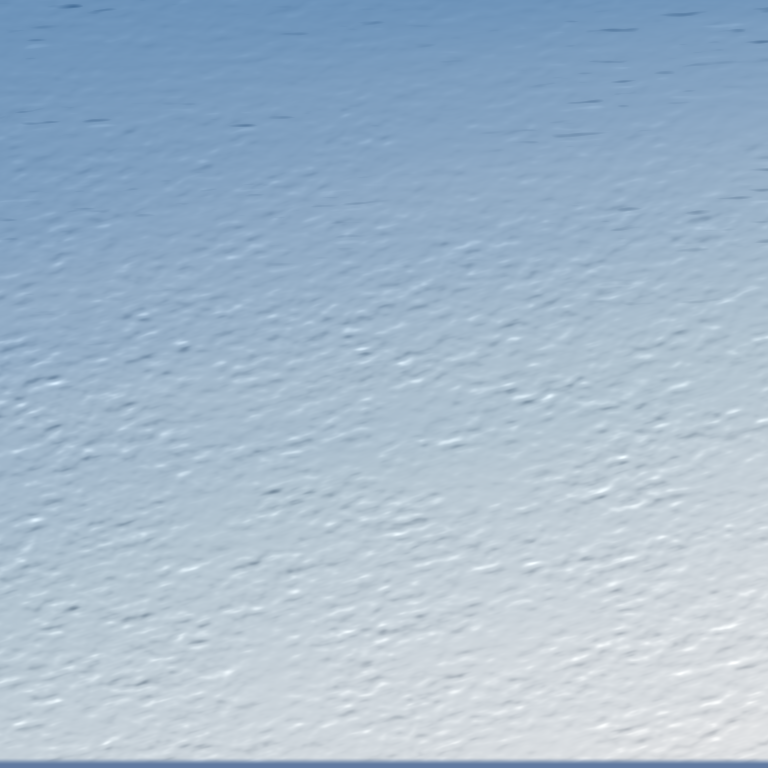
Give the GLSL for this texture, as a WebGL 1 fragment shader.

```glsl
precision highp float;
// Calm water seen from above: a blue-to-pale gradient brightening to the lower right,
// covered with short embossed noise ripples, faint at the top and crisp lower down,
// plus sparse dark streaks above and a thin dark blue strip along the bottom edge.

#define RIPPLE_FREQ vec2(42.0, 104.0)
#define STREAK_FREQ vec2(22.0, 120.0)
#define RIPPLE_TILT 0.21
#define RIPPLE_GAIN 0.16
#define STREAK_GAIN 0.34
#define EMBOSS_STEP 0.0035
#define BAND_GAIN 0.04
#define STRIP_HEIGHT 0.009

uniform vec2 u_resolution;

float hash(vec2 p) {
  return fract(sin(dot(p, vec2(127.1, 311.7))) * 43758.5453);
}

float noise(vec2 p) {
  vec2 i = floor(p);
  vec2 f = fract(p);
  f = f * f * (3.0 - 2.0 * f);
  float low = mix(hash(i), hash(i + vec2(1.0, 0.0)), f.x);
  float high = mix(hash(i + vec2(0.0, 1.0)), hash(i + vec2(1.0, 1.0)), f.x);
  return mix(low, high, f.y);
}

float fbm(vec2 p) {
  float sum = 0.0;
  float gain = 0.55;
  for (int i = 0; i < 3; i++) {
    sum += gain * noise(p);
    p = mat2(1.6, 0.45, -0.45, 1.6) * p + 17.3;
    gain *= 0.58;
  }
  return sum;
}

// Height difference along the vertical, giving lit and shaded sides.
float emboss(vec2 p, vec2 freq, float tilt) {
  vec2 q = vec2(p.x, p.y - tilt * p.x);
  vec2 d = vec2(-0.5, 1.0) * EMBOSS_STEP;
  return fbm((q + d) * freq) - fbm((q - d) * freq);
}

// Overall tone, from deep blue at the upper left to near white at the lower right.
float waterTone(float x, float depth) {
  float left = 0.415 + 0.37 * pow(depth, 1.5);
  float right = 0.45 + 0.44 * depth;
  return mix(left, right, x) + 0.19 * depth * (1.0 - depth);
}

vec3 waterColor(float tone) {
  vec3 c = mix(vec3(0.40, 0.56, 0.72), vec3(0.55, 0.66, 0.77),
               clamp((tone - 0.40) / 0.15, 0.0, 1.0));
  c = mix(c, vec3(0.70, 0.77, 0.82), clamp((tone - 0.55) / 0.15, 0.0, 1.0));
  return mix(c, vec3(0.87, 0.88, 0.89), clamp((tone - 0.70) / 0.17, 0.0, 1.0));
}

void main() {
  vec2 uv = gl_FragCoord.xy / u_resolution;
  float depth = 1.0 - uv.y;

  // Base gradient with broad soft bands
  float tone = waterTone(uv.x, depth);
  float bands = noise(vec2(uv.x * 1.6, (uv.y - 0.1 * uv.x) * 13.0) + 4.0) - 0.5;
  tone += BAND_GAIN * bands * (1.0 - 0.5 * depth);

  // Ripples with few strong crests, gathered in patches toward the lower half
  float patches = 0.4 + noise(vec2(uv.x * 11.0, (uv.y - 0.2 * uv.x) * 26.0) + 31.0);
  float ripple = emboss(uv, RIPPLE_FREQ, RIPPLE_TILT);
  float crest = ripple * (0.45 + 1.9 * abs(ripple));
  float rippleGain = RIPPLE_GAIN * mix(0.16, 1.0, smoothstep(0.06, 0.55, depth));
  float shade = rippleGain * patches * crest;
  shade += 0.4 * rippleGain * max(ripple - 0.3, 0.0);

  // Flat streaks in the upper part, mostly dark and only where the slope is steep
  float streak = emboss(uv + 5.0, STREAK_FREQ, 0.05);
  float steep = max(-streak - 0.28, 0.0) - 0.4 * max(streak - 0.32, 0.0);
  float sparse = smoothstep(0.4, 0.8, noise(vec2(uv.x * 5.0, uv.y * 26.0) + 9.0));
  float upper = 1.0 - smoothstep(0.25, 0.55, depth);
  shade -= STREAK_GAIN * upper * sparse * steep;
  shade += 0.02 * upper * streak;

  vec3 color = waterColor(tone) + shade * vec3(1.05, 1.0, 0.92);

  // Dark strip with a soft upper edge
  float strip = 1.0 - smoothstep(STRIP_HEIGHT - 0.005, STRIP_HEIGHT + 0.005, uv.y);
  color = mix(color, vec3(0.38, 0.48, 0.63), strip);

  gl_FragColor = vec4(clamp(color, 0.0, 1.0), 1.0);
}
```
